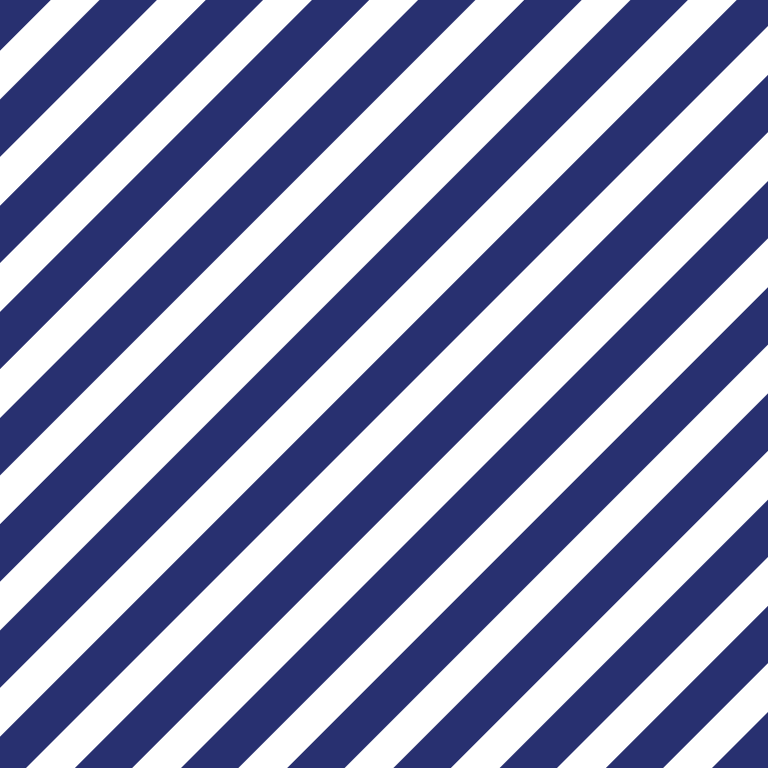
Write a Shadertoy shader that draws this pattern.

```glsl
const vec3 NAVY = vec3(0.157, 0.188, 0.439);
const vec3 WHITE = vec3(1.0);

const float STRIPE_PERIOD = 0.13827;  // spacing along either canvas edge
const float STRIPE_WIDTH = 0.0747;    // navy width along the same edge
const float STRIPE_CENTER = 0.1669;   // one stripe's center, from the top left corner

// Signed distance to the nearest diagonal stripe, negative inside
float stripeDistance(vec2 p) {
    float along = p.x + 1.0 - p.y - STRIPE_CENTER;
    float offset = (fract(along / STRIPE_PERIOD + 0.5) - 0.5) * STRIPE_PERIOD;
    return (abs(offset) - 0.5 * STRIPE_WIDTH) * inversesqrt(2.0);
}

void mainImage(out vec4 fragColor, in vec2 fragCoord) {
    vec2 p = fragCoord / iResolution.y;
    float pixel = 1.0 / iResolution.y;

    // One-pixel edge smoothing
    float coverage = clamp(0.5 - stripeDistance(p) / pixel, 0.0, 1.0);
    fragColor = vec4(mix(WHITE, NAVY, coverage), 1.0);
}
```
